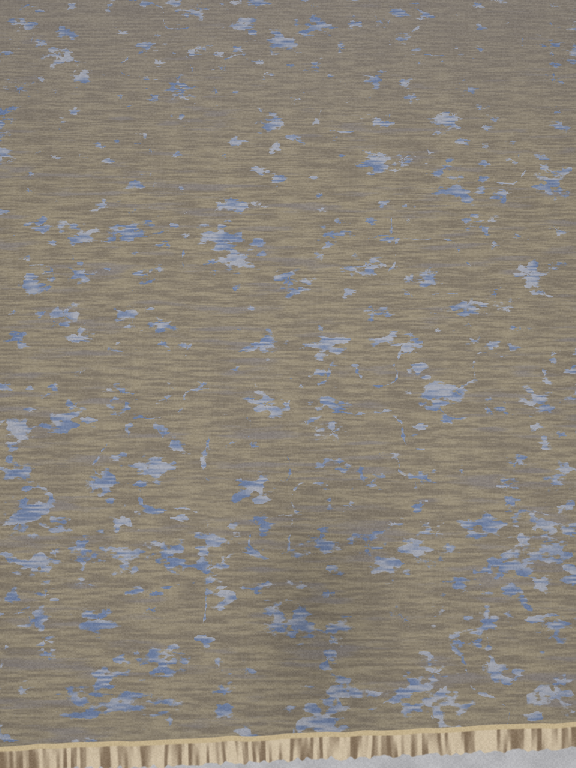
Give the GLSL for this texture, as a WebGL 2 fragment shader.

```glsl
#version 300 es
precision highp float;
// Worn woven rug in perspective: eroded blue floral motifs on streaked taupe wool, with a fringe.

uniform vec2 u_resolution;
out vec4 outColor;

float hash(vec2 p) {
    return fract(sin(dot(p, vec2(127.1, 311.7))) * 43758.545);
}

float noise(vec2 p) {
    vec2 cell = floor(p), f = fract(p);
    f = f * f * (3.0 - 2.0 * f);
    float low = mix(hash(cell), hash(cell + vec2(1, 0)), f.x);
    float high = mix(hash(cell + vec2(0, 1)), hash(cell + vec2(1, 1)), f.x);
    return mix(low, high, f.y);
}

float fbm(vec2 p) {
    float sum = 0.0, weight = 0.5;
    for (int i = 0; i < 4; i++) {
        sum += weight * noise(p);
        p = p * 2.03 + 17.3;
        weight *= 0.5;
    }
    return sum / 0.9375;
}

// Signed field of scattered petalled clumps, positive inside.
float blossoms(vec2 p, float size, float density) {
    vec2 cell = floor(p / size);
    float field = -1.0;
    for (int j = -1; j <= 1; j++) {
        for (int i = -1; i <= 1; i++) {
            vec2 id = cell + vec2(i, j);
            if (hash(id + 3.7) > density) continue;
            vec2 centre = id + 0.15 + 0.7 * vec2(hash(id), hash(id + 41.3));
            vec2 d = (p / size - centre) * vec2(1.0, 1.3);
            float spin = 6.283 * hash(id + 9.1);
            float petals = 0.82 + 0.18 * cos(5.0 * atan(d.y, d.x + 1e-5) + spin);
            float radius = mix(0.2, 0.48, hash(id + 23.9)) * petals;
            field = max(field, radius - length(d));
        }
    }
    return field;
}

// Thin curling stems that follow a noise contour.
float stems(vec2 p) {
    float line = 0.022 - abs(noise(p * 13.0 + 5.0) - 0.5);
    return line * 5.0 - 0.7 * smoothstep(0.6, 0.42, noise(p * 6.0 + 31.0));
}

// Horizontal border stripe, positive inside.
float stripe(float y, float centre, float halfWidth) {
    return (halfWidth - abs(y - centre)) * 9.0;
}

// Coverage of the silk pile after wear.
float silkMask(vec2 p) {
    vec2 warped = p + 0.022 * (vec2(fbm(p * 28.0), fbm(p * 28.0 + 50.0)) - 0.5);
    float field = max(blossoms(warped, 0.105, 0.55), blossoms(warped + 7.3, 0.047, 0.3) * 0.8);
    field = max(field, stems(warped));
    float gaps = 0.5 * smoothstep(0.58, 0.4, noise(vec2(p.x * 8.0, 3.0)));
    field = max(field, stripe(warped.y, 0.42, 0.02) - gaps);
    field = max(field, stripe(warped.y, 0.115, 0.014) - gaps * 0.8);
    float wear = fbm(p * vec2(48.0, 75.0) + 11.0) - 0.5;
    float weft = noise(p * vec2(55.0, 210.0)) - 0.5;
    float patches = fbm(p * 5.0 + 70.0) - 0.5;
    return smoothstep(-0.05, 0.09, field + 0.85 * wear + 0.16 * weft + 0.3 * patches - 0.075);
}

vec3 woolColor(vec2 p, float height) {
    float streak = 0.6 * noise(p * vec2(22.0, 190.0)) + 0.4 * noise(p * vec2(60.0, 310.0) + 8.0);
    vec3 brown = vec3(0.49, 0.455, 0.405), sand = vec3(0.595, 0.555, 0.475);
    vec3 wool = mix(brown, sand, smoothstep(0.15, 0.85, streak));
    float grey = smoothstep(0.55, 0.8, fbm(p * vec2(9.0, 60.0) + 90.0));
    grey = max(grey * 0.7, 0.5 * smoothstep(0.95, 1.4, height));
    return mix(wool, vec3(0.51, 0.49, 0.49), grey);
}

vec3 silkColor(vec2 p) {
    float tone = 0.55 * fbm(p * 16.0 + 20.0) + 0.45 * noise(p * vec2(40.0, 230.0) + 60.0);
    return mix(vec3(0.41, 0.48, 0.62), vec3(0.64, 0.655, 0.70), smoothstep(0.28, 0.68, tone));
}

vec3 fringeColor(vec2 p) {
    float sway = 0.006 * (noise(p * vec2(25.0, 18.0)) - 0.5);
    float thread = noise(vec2((p.x + sway) * 170.0, p.y * 12.0));
    return mix(vec3(0.50, 0.43, 0.35), vec3(0.80, 0.74, 0.64), smoothstep(0.1, 0.75, thread));
}

void main() {
    vec2 p = gl_FragCoord.xy / u_resolution.x;
    vec2 rug = vec2((p.x - 0.5) * (1.0 + 0.3 * p.y) + 0.5, p.y * (1.0 + 0.32 * p.y));

    vec3 color = mix(woolColor(rug, p.y), silkColor(rug), 0.92 * silkMask(rug));

    // Soft shadow on the lower pile and dimmer corners.
    vec2 shade = (p - vec2(0.55, 0.27)) / vec2(0.11, 0.2);
    color *= 1.0 - 0.14 * exp(-dot(shade, shade));
    color *= 1.03 - 0.12 * dot(p - vec2(0.5, 0.7), p - vec2(0.5, 0.7));

    // Bound edge, fringe and the pale floor beyond it.
    float edge = 0.038 + 0.042 * p.x + 0.003 * (noise(vec2(p.x * 30.0, 2.0)) - 0.5);
    float tip = edge - 0.042 - 0.008 * noise(vec2(p.x * 120.0, 6.0));
    vec3 floorColor = vec3(0.70, 0.70, 0.71) + 0.08 * (noise(p * 45.0) - 0.5);
    vec3 trim = mix(floorColor, fringeColor(p), smoothstep(tip - 0.002, tip + 0.002, p.y));
    trim = mix(trim, vec3(0.76, 0.69, 0.55), smoothstep(0.007, 0.003, abs(p.y - edge + 0.004)));
    color = mix(trim, color, smoothstep(edge - 0.0015, edge + 0.0015, p.y));

    float grain = hash(floor(p * 384.0)) - 0.5;
    outColor = vec4(color + 0.045 * grain, 1.0);
}
```
